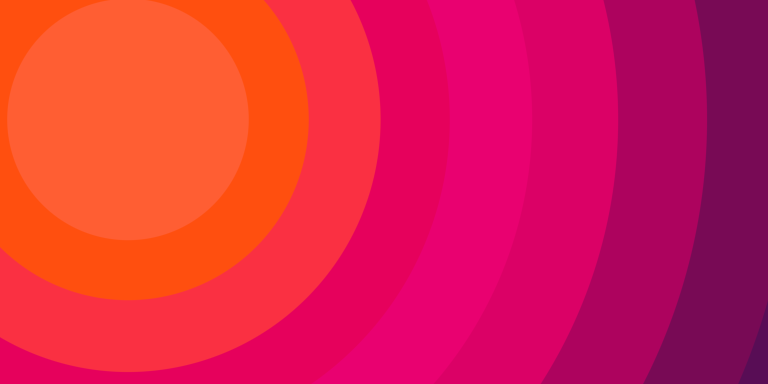
Give the GLSL for this background, as a WebGL 2 fragment shader.

```glsl
#version 300 es
precision highp float;
// Flat concentric discs glowing from orange at upper left to deep purple at right.

#define CENTER vec2(0.3333, 0.689)  // in canvas heights
#define EDGE_SOFTNESS 0.75          // half width of an edge, in pixels
#define RING_COUNT 8

uniform vec2 u_resolution;
out vec4 fragColor;

// Outer radius of each disc, in canvas heights
const float RADII[RING_COUNT] = float[](
    0.3145, 0.4707, 0.6578, 0.8380, 1.0525, 1.2765, 1.5080, 1.7320);

// Fill of each disc, from the core outwards
const vec3 DISC_COLORS[RING_COUNT] = vec3[](
    vec3(1.00, 0.37, 0.20),
    vec3(1.00, 0.31, 0.06),
    vec3(0.98, 0.19, 0.26),
    vec3(0.90, 0.005, 0.36),
    vec3(0.915, 0.005, 0.44),
    vec3(0.86, 0.005, 0.40),
    vec3(0.68, 0.01, 0.37),
    vec3(0.47, 0.04, 0.335));

const vec3 BACKDROP = vec3(0.345, 0.05, 0.335);

// Smooth coverage of a disc, given the distance from its centre
float discMask(float dist, float radius, float softness) {
    return 1.0 - smoothstep(radius - softness, radius + softness, dist);
}

void main() {
    vec2 position = gl_FragCoord.xy / u_resolution.y;
    float dist = length(position - CENTER);
    float softness = EDGE_SOFTNESS / u_resolution.y;

    // Paint from the largest disc down to the core
    vec3 color = BACKDROP;
    for (int i = RING_COUNT - 1; i >= 0; i--) {
        color = mix(color, DISC_COLORS[i], discMask(dist, RADII[i], softness));
    }
    fragColor = vec4(color, 1.0);
}
```
